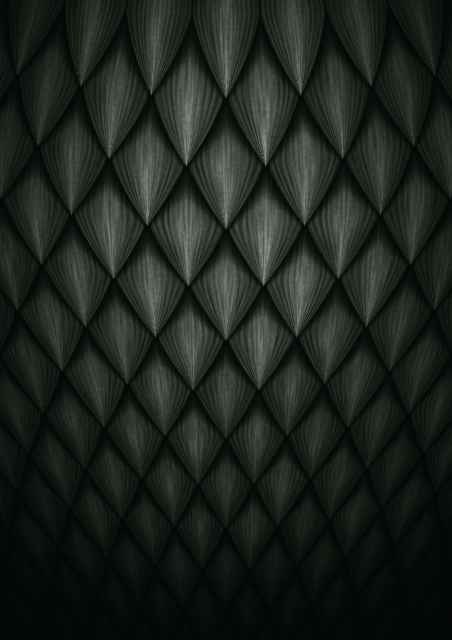
Give the GLSL for this pattern, as a Shadertoy shader.

```glsl
// Overlapping dark pleated scales, pointing down and shrinking toward the bottom, under a soft spotlight.

float hash(vec2 p) {
    return fract(sin(dot(p, vec2(127.1, 311.7))) * 43758.5);
}

vec2 gradient(vec2 cell) {
    float angle = 6.2832 * hash(cell);
    return vec2(cos(angle), sin(angle));
}

float gradientNoise(vec2 p) {
    vec2 i = floor(p), f = fract(p);
    vec2 k = f * f * (3.0 - 2.0 * f), e = vec2(0, 1);
    return mix(mix(dot(gradient(i), f), dot(gradient(i + e.yx), f - e.yx), k.x),
               mix(dot(gradient(i + e), f - e), dot(gradient(i + 1.0), f - 1.0), k.x), k.y);
}

// Half width of a scale at a height above its tip, negative below the tip
float halfWidth(float h) {
    if (h < 0.0) return 0.55 * h;
    float bulge = 1.0 - pow(max(1.0 - h / 1.1, 0.0), 1.25);
    return 0.49 * bulge * (1.0 - 0.1 * smoothstep(1.0, 2.0, h));
}

// Brightness of a scale: s runs across it from -1 to 1, h up from its tip
float scaleTone(float s, float h, float halfW, float pixel, float depth, vec2 id) {
    float seed = hash(id) * 50.0;
    float detail = smoothstep(1.0, 6.0, halfW / pixel);
    float bend = gradientNoise(vec2(s * 3.0 + seed, h * 1.5));

    // Broad lit panel down the middle, with a narrow crease
    float panel = exp(-6.0 * s * s) * mix(1.0, smoothstep(0.1, 0.9, h), 0.7 * depth);
    float crease = exp(-abs(s + 0.06 * bend) * 14.0) * (1.0 - smoothstep(0.2, 1.3, h));
    float tone = 0.17 + 0.2 * panel + 0.08 * crease - 0.03 * s * s;

    // Pleats fanning from the tip, fine fibres between them
    float pleats = sin(abs(s) * 38.0 + 3.0 * bend + seed);
    float fibres = gradientNoise(vec2(s * 15.0 + seed, h * 2.0 + seed));
    tone *= 1.0 + detail * (0.24 * pleats * smoothstep(0.15, 0.6, abs(s)) + 0.5 * fibres);

    // Pale rim near the tip, dim root, uneven shade between scales
    tone += 0.05 * smoothstep(0.8, 0.97, abs(s)) * (1.0 - smoothstep(0.2, 0.9, h));
    tone *= mix(1.0, 0.6, smoothstep(0.8, 2.0, h));
    return tone * (0.88 + 0.24 * hash(id + 7.0));
}

void mainImage(out vec4 fragColor, in vec2 fragCoord) {
    float x = (fragCoord.x - 0.5 * iResolution.x) / iResolution.y;
    float y = 1.0 - fragCoord.y / iResolution.y;

    // Warp into a regular lattice: rows sag at the centre and tighten downward
    float sag = y + (0.3 + 0.3 * y) * x * x;
    float columnWidth = 0.1405 - 0.11 * length(vec2(y - 0.3, 0.141));
    float u = x / columnWidth * (1.0 + 0.55 * x * x);
    float v = (7.4 + 4.6 * sag) * sag - 1.25;
    float pixel = 1.0 / (iResolution.y * columnWidth);

    // Paint from the rows behind to the rows in front
    float tone = 0.01;
    for (int j = 3; j >= -1; j--) {
        float row = ceil(v) + float(j);
        if (row < 0.0) continue;
        float shifted = u - 0.5 * mod(row, 2.0);
        float column = round(shifted);
        float across = shifted - column;
        float h = row - v;
        float halfW = halfWidth(h);
        float edge = abs(across) - halfW;

        // Shadow cast on the rows behind, wider away from the tip
        float reach = mix(0.09, 0.42, smoothstep(-0.1, 0.9, h));
        tone *= mix(0.08, 1.0, smoothstep(-0.02, reach, edge));

        float s = clamp(across / max(halfW, 0.001), -1.0, 1.0);
        float body = scaleTone(s, h, max(halfW, 0.0), pixel, smoothstep(0.45, 0.75, y), vec2(column, row));
        tone = mix(tone, body, 1.0 - smoothstep(-1.2 * pixel, 1.2 * pixel, edge));
    }

    // Spotlight above the middle, with faint grain
    float light = exp(-9.0 * x * x - (y < 0.32 ? 6.0 : 4.6) * (y - 0.32) * (y - 0.32));
    light *= 1.0 - 0.7 * smoothstep(0.8, 1.05, y + 0.6 * x * x);
    tone *= 1.15 * light * (1.0 + 0.15 * gradientNoise(vec2(x, y) * 180.0));

    fragColor = vec4(vec3(0.012, 0.026, 0.012) + tone * vec3(0.97, 1.0, 0.95), 1.0);
}
```
